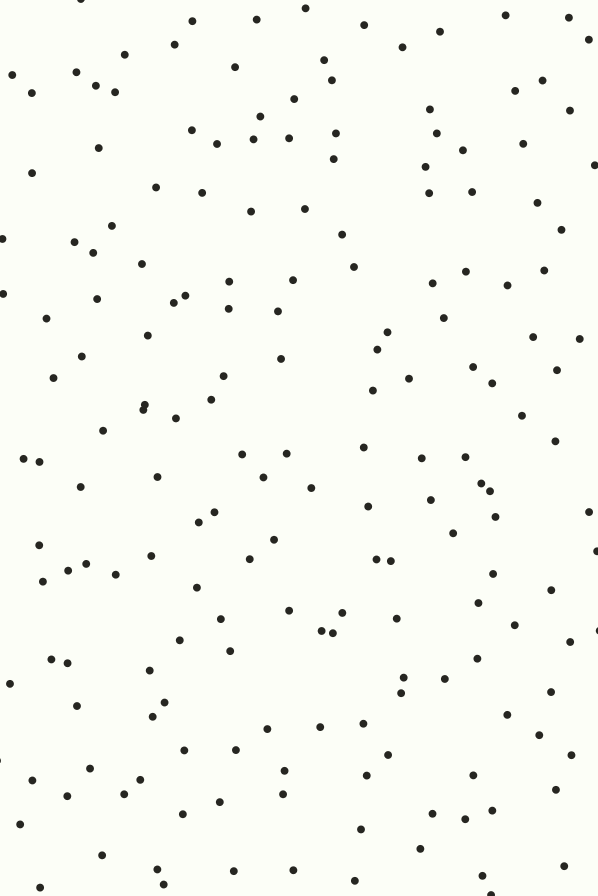
Reproduce this pattern procedurally as a Shadertoy shader.

```glsl
#define COLUMNS 11.0        // grid cells across the canvas width
#define DOT_RADIUS 0.0065   // in canvas widths
#define JITTER 1.0          // 0 = regular grid, 1 = anywhere in the cell
#define SEED 7.3
#define PAPER vec3(0.99, 0.995, 0.97)
#define INK vec3(0.15, 0.15, 0.13)

vec2 hash22(vec2 p) {
    p += SEED;
    vec2 q = vec2(dot(p, vec2(127.1, 311.7)), dot(p, vec2(269.5, 183.3)));
    return fract(sin(q) * 43758.5453);
}

// Distance to the nearest dot centre, in cells
float nearestDot(vec2 p) {
    vec2 cell = floor(p);
    float nearest = 10.0;
    for (int y = -1; y <= 1; y++) {
        for (int x = -1; x <= 1; x++) {
            vec2 neighbour = cell + vec2(x, y);
            vec2 centre = neighbour + 0.5 + JITTER * (hash22(neighbour) - 0.5);
            nearest = min(nearest, distance(p, centre));
        }
    }
    return nearest;
}

void mainImage(out vec4 fragColor, in vec2 fragCoord) {
    vec2 uv = fragCoord / iResolution.x;
    float pixel = 1.0 / iResolution.x;

    // Signed distance to the dot edge, in canvas widths
    float edge = nearestDot(uv * COLUMNS) / COLUMNS - DOT_RADIUS;

    // One pixel wide antialiased edge
    float coverage = clamp(0.5 - edge / pixel, 0.0, 1.0);
    fragColor = vec4(mix(PAPER, INK, coverage), 1.0);
}
```
